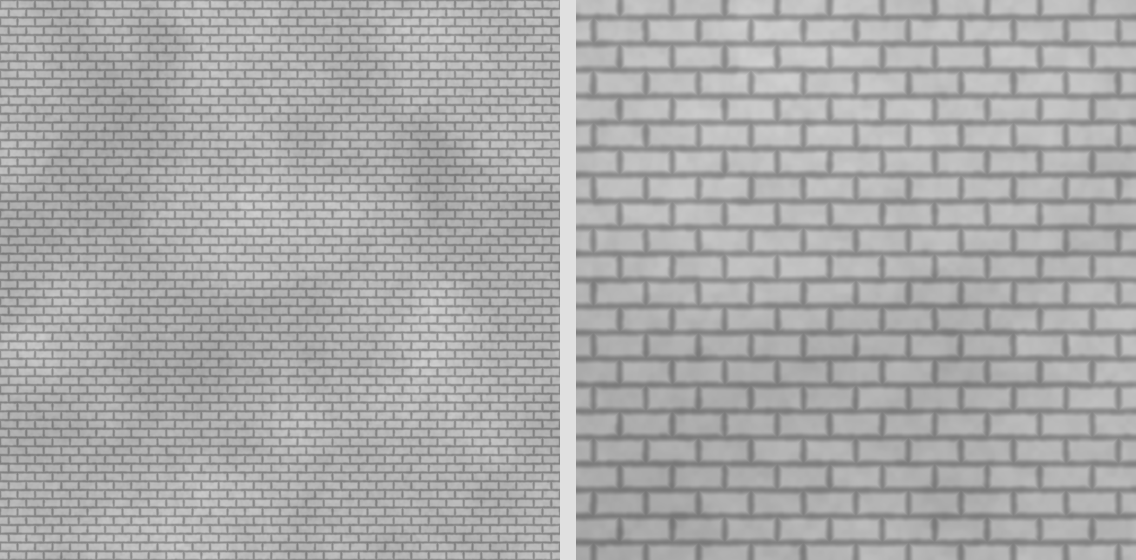
Left, the full canvas; right, a detail of the centre.
Give the GLSL for this texture, as a Shadertoy shader.

```glsl
#define BRICKS vec2(32.0, 64.0)
#define BRICK_GREY vec3(0.727)
#define MORTAR_GREY vec3(0.525)
#define JOINT_SOFTNESS 0.25
#define EDGE_WEAR 0.05
#define CLOUD_CELLS 6.0
#define CLOUD_STRENGTH 0.27
#define GRAIN_CELLS 128.0
#define GRAIN_STRENGTH 0.055
#define BRICK_VARIATION 0.014

vec3 hash3(vec2 cell, float seed) {
    vec3 p = fract(vec3(cell, seed).xyz * vec3(0.1031, 0.1030, 0.0973));
    p += dot(p, p.yxz + 33.33);
    return fract((p.xxy + p.yzz) * p.zyx);
}

// Smooth cellular noise: random values blended around jittered points.
// Cell indices wrap, so the result tiles over the unit square.
float cellNoise(vec2 uv, float cells, float seed) {
    vec2 p = uv * cells;
    vec2 base = floor(p);
    float total = 0.0;
    float weights = 0.0;
    for (int y = -1; y <= 1; y++) {
        for (int x = -1; x <= 1; x++) {
            vec2 cell = base + vec2(x, y);
            vec3 rnd = hash3(mod(cell, cells), seed);
            vec2 offset = cell + 0.2 + 0.6 * rnd.xy - p;
            float weight = exp(-4.0 * dot(offset, offset));
            total += weight * rnd.z;
            weights += weight;
        }
    }
    return total / weights - 0.5;
}

// Layered soft patches, centred on zero
float clouds(vec2 uv) {
    float sum = 0.0;
    float amplitude = 0.55;
    float cells = CLOUD_CELLS;
    for (int i = 0; i < 4; i++) {
        sum += amplitude * cellNoise(uv, cells, float(i) + 3.0);
        amplitude *= 0.5;
        cells *= 2.0;
    }
    return sum;
}

void mainImage(out vec4 fragColor, in vec2 fragCoord) {
    vec2 uv = fragCoord / iResolution.xy;

    // Running bond: every other row shifts by half a brick
    vec2 p = uv * BRICKS;
    p.x += 0.5 * (1.0 - mod(floor(p.y), 2.0));
    vec2 brickId = mod(floor(p), BRICKS);
    vec2 local = fract(p);

    // Distance to the nearest joint, in row heights
    vec2 toEdge = min(local, 1.0 - local) * vec2(BRICKS.y / BRICKS.x, 1.0);
    float grain = 0.6 * cellNoise(uv, GRAIN_CELLS, 11.0)
                + 0.4 * cellNoise(uv, GRAIN_CELLS * 2.0, 17.0);
    float joint = min(toEdge.x, toEdge.y) + EDGE_WEAR * grain;
    float pixel = BRICKS.y / iResolution.y;
    float face = smoothstep(0.0, max(JOINT_SOFTNESS, pixel), joint);

    // Soft joints, slight brick variation, grain and broad staining
    vec3 color = mix(MORTAR_GREY, BRICK_GREY, face);
    color += BRICK_VARIATION * (hash3(brickId, 23.0).z - 0.5) * face;
    color += GRAIN_STRENGTH * grain;
    color *= 1.0 + CLOUD_STRENGTH * clouds(uv);

    fragColor = vec4(color, 1.0);
}
```
